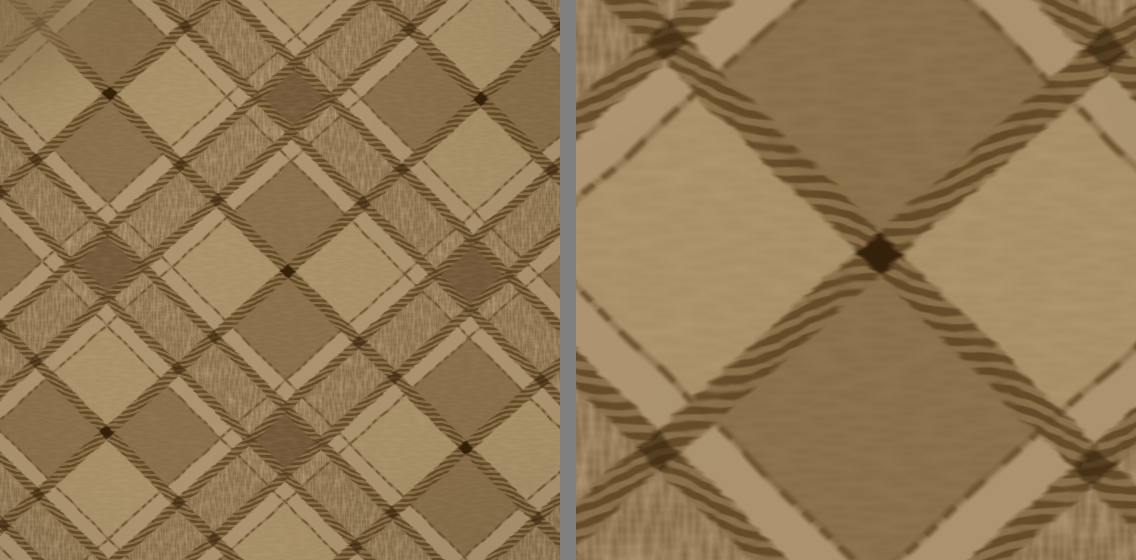
Left, the full canvas; right, a detail of the centre.
This pattern is drawn by a Shadertoy shader. Its source:

```glsl
vec2 hash2(vec2 p) {
    vec3 q = fract(p.xyx * vec3(0.1031, 0.1030, 0.0973));
    q += dot(q, q.yzx + 33.33);
    return fract((q.xx + q.yz) * q.zy);
}

// Cellular noise: distance to the nearest scattered point
float cellular(vec2 p) {
    vec2 cell = floor(p);
    float nearest = 2.0;
    for (int j = -1; j <= 1; j++)
        for (int i = -1; i <= 1; i++) {
            vec2 c = cell + vec2(i, j);
            nearest = min(nearest, length(c + hash2(c) - p));
        }
    return nearest;
}

float above(float x, float edge, float soft) {
    return smoothstep(edge - soft, edge + soft, x);
}

float stripe(float x, float center, float halfWidth, float soft) {
    return 1.0 - above(abs(x - center), halfWidth, soft);
}

// Slanted stitches inside a wide line
float stitches(vec2 p, float tilt, float slub) {
    float wave = sin(6.2832 * 112.0 * (p.y - tilt * p.x) + 3.0 * sin(p.x * 61.0));
    return smoothstep(-0.7, 0.8, wave + 1.4 * (slub - 0.45));
}

void mainImage(out vec4 fragColor, in vec2 fragCoord) {
    vec2 p = fragCoord / iResolution.y;
    float soft = max(0.005, 2.2 / iResolution.y);

    // Skewed plaid axes with a slight stretch toward the upper right
    vec2 plaid = inverse(mat2(0.318, -0.316, 0.333, 0.297)) * (p - vec2(0.514, 0.516));
    plaid.y -= 0.0325 * plaid.y * plaid.y;
    plaid += 0.0018 * sin(p.yx * vec2(83.0, 97.0) + 2.0 * sin(p * 37.0));
    vec2 node = round(plaid);
    vec2 local = plaid - node;
    vec2 f = abs(local);
    float outer = max(f.x, f.y), inner = min(f.x, f.y);

    float upright = cellular(p * vec2(210.0, 42.0));
    float level = cellular(p * vec2(48.0, 190.0) + 17.0);

    // Checked fields, alternating between rows of nodes
    float parity = 1.0 - 2.0 * mod(node.y, 2.0);
    float dark = step(local.x * local.y * parity, 0.0);
    vec3 color = mix(vec3(0.655, 0.56, 0.405), vec3(0.535, 0.435, 0.29), dark);
    color += 0.03 * (level - 0.45);

    // Pale borders, linen bands and the small squares where bands cross
    color = mix(color, vec3(0.67, 0.57, 0.43), above(outer, 0.32, soft));
    vec3 linen = vec3(0.585, 0.485, 0.345) + 0.025 * above(inner, 0.32, soft);
    linen += 0.13 * (upright - 0.45) + 0.05 * (level - 0.45);
    color = mix(color, linen, above(outer, 0.4, soft));
    vec3 square = vec3(0.455, 0.355, 0.23) + 0.05 * (level - 0.45);
    color = mix(color, square, above(inner, 0.4, soft));

    // Thin broken lines
    vec2 dash = smoothstep(-0.7, 0.3, sin(6.2832 * 22.0 * plaid.yx + 2.0 * sin(plaid.yx * 29.0)));
    vec2 thin = vec2(stripe(f.x, 0.32, 0.0045, soft), stripe(f.y, 0.32, 0.0045, soft));
    thin *= mix(vec2(0.4), vec2(0.95), dash);
    color = mix(color, vec3(0.42, 0.32, 0.18), max(thin.x, thin.y));

    // Wide stitched lines
    float fray = 0.008 * (level - 0.45);
    vec2 wide = vec2(0.0);
    for (int k = 0; k < 2; k++)
        wide[k] = max(stripe(f[k], 0.0, 0.022 + fray, soft), stripe(f[k], 0.4, 0.019 + fray, soft));
    float stitch = mix(stitches(p, -0.25, level), stitches(p, 0.25, level), step(wide.y, wide.x));
    vec3 thread = mix(vec3(0.375, 0.28, 0.145), vec3(0.53, 0.43, 0.28), stitch);
    color = mix(color, thread, 0.93 * max(wide.x, wide.y));

    // Dark knots, strongest at the middle of each repeat
    float knot = wide.x * wide.y * (1.0 - f.x - f.y);
    color = mix(color, vec3(0.2, 0.125, 0.04), knot);

    // Rubbed corner and uneven light
    float rubbed = 1.0 - smoothstep(0.06, 0.2, length(p - vec2(0.03, 0.98)));
    color = mix(color, vec3(0.57, 0.47, 0.32), 0.6 * rubbed);
    color *= 1.02 - 0.13 * dot(p - 0.5, p - 0.5) + 0.012 * sin(p.x * 5.0 + 2.0 * sin(p.y * 4.0));
    fragColor = vec4(clamp(color, 0.0, 1.0), 1.0);
}
```
